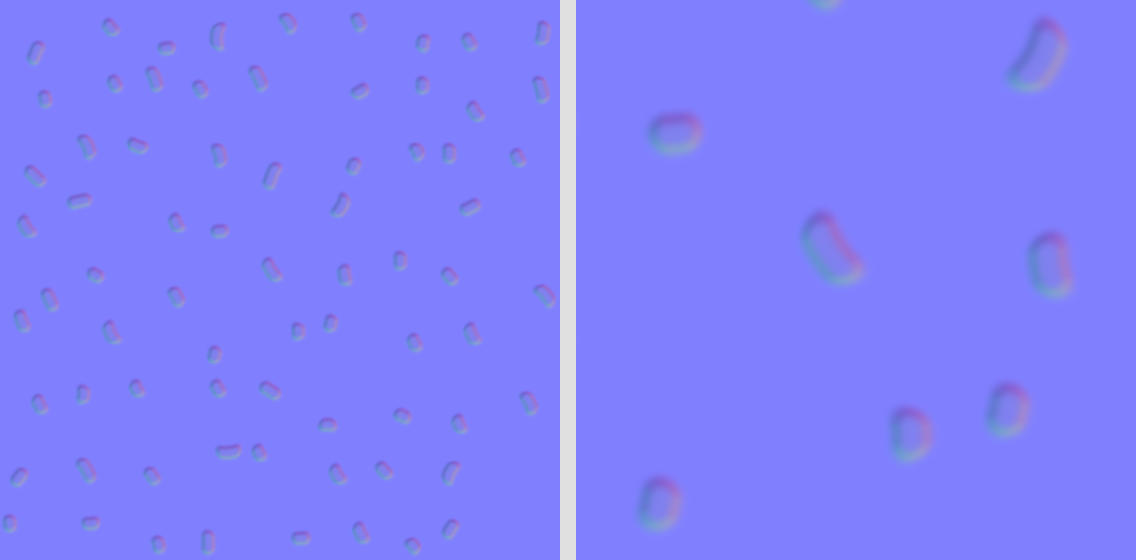
Left: the whole. Right: its middle third, enlarged.
Give the GLSL for this texture map, as a WebGL 2 fragment shader.

```glsl
#version 300 es
precision highp float;
// Tangent-space normal map of small rounded pellets scattered on a flat sheet.
// Each cell of a jittered grid may hold one slightly bent capsule; its soft
// rim tilts the normal outwards, so red grows to the right and green downwards.

uniform vec2 u_resolution;
out vec4 fragColor;

const float PI = 3.14159265;
const float GRID = 9.0;
const float PRESENCE = 0.92;
const float JITTER = 0.7;
const float PELLET_RADIUS = 0.0155;
const float RIM_RADIUS = 0.0092;
const float RIM_WIDTH = 0.0042;
const float TILT = 0.115;
const float RIM_SHADE = 0.125;
const float BODY_SHADE = 0.06;
const vec3 FLAT_NORMAL = vec3(0.502, 0.502, 1.0);

float hash(vec2 cell, float seed) {
    return fract(sin(dot(cell, vec2(127.1, 311.7)) + seed * 74.7) * 43758.5453);
}

mat2 rotation(float angle) {
    float c = cos(angle), s = sin(angle);
    return mat2(c, s, -s, c);
}

// Offset from the nearest point of a bent segment lying along x
vec2 capsuleOffset(vec2 p, float halfLength, float bend) {
    p.y += bend * (p.x * p.x - 0.3 * halfLength * halfLength);
    p.x -= clamp(p.x, -halfLength, halfLength);
    return p;
}

// Pellet axis: mostly leaning to the upper left, sometimes any direction
float pelletAngle(float randomValue) {
    float spread = 2.0 * randomValue - 1.0;
    return 0.64 * PI + 0.5 * PI * spread * abs(spread);
}

// Change of the flat normal colour caused by one pellet
vec3 pelletRelief(vec2 p, float angle, float halfLength, float bend) {
    mat2 turn = rotation(angle);
    vec2 offset = capsuleOffset(transpose(turn) * p, halfLength, bend);
    float dist = length(offset);
    vec2 outward = turn * offset / max(dist, 1e-5);

    float fromRim = (dist - RIM_RADIUS) / RIM_WIDTH;
    float rim = exp(-fromRim * fromRim);
    float body = 1.0 - smoothstep(0.4 * PELLET_RADIUS, PELLET_RADIUS, dist);
    vec2 tilt = TILT * rim * vec2(outward.x, -outward.y);
    return vec3(tilt, -RIM_SHADE * rim - BODY_SHADE * body);
}

// Sum of the pellets in the surrounding cells, wrapping at the borders
vec3 scatteredRelief(vec2 uv) {
    vec2 home = floor(uv * GRID);
    vec3 relief = vec3(0.0);
    for (int y = -1; y <= 1; y++) {
        for (int x = -1; x <= 1; x++) {
            vec2 cell = home + vec2(x, y);
            vec2 id = mod(cell, GRID);
            if (hash(id, 1.0) > PRESENCE) continue;

            vec2 jitter = JITTER * (vec2(hash(id, 2.0), hash(id, 3.0)) - 0.5);
            vec2 center = (cell + 0.5 + jitter) / GRID;
            float stretch = hash(id, 4.0);
            float halfLength = mix(0.004, 0.0135, stretch * stretch);
            float bend = 24.0 * (hash(id, 5.0) - 0.5);
            float angle = pelletAngle(hash(id, 6.0));
            relief += pelletRelief(uv - center, angle, halfLength, bend);
        }
    }
    return relief;
}

void main() {
    vec2 uv = gl_FragCoord.xy / u_resolution;
    fragColor = vec4(FLAT_NORMAL + scatteredRelief(uv), 1.0);
}
```
